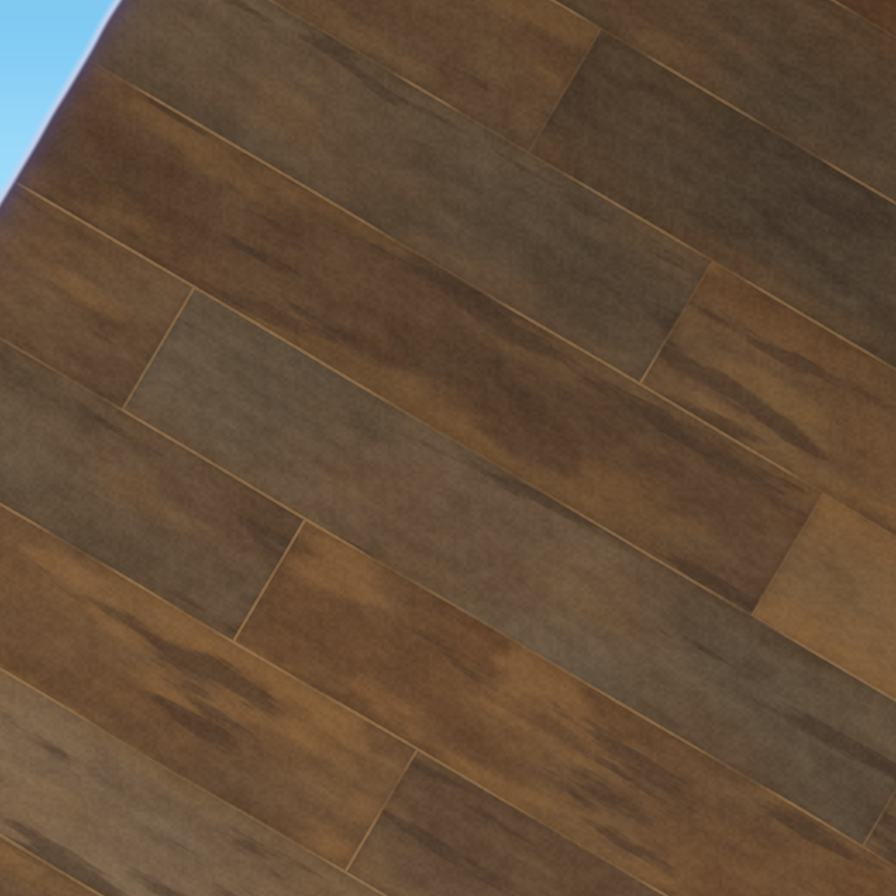
A WebGL 2 fragment shader for this texture:

```glsl
#version 300 es
precision highp float;
// Slanted rows of staggered, weathered wood-look planks with a sliver of sky in one corner.
uniform vec2 u_resolution;
out vec4 fragColor;

float hash(vec2 p) {
  return fract(sin(dot(p, vec2(127.1, 311.7))) * 43758.5453);
}

float noise(vec2 p) {
  vec2 i = floor(p), f = fract(p);
  f = f * f * (3.0 - 2.0 * f);
  return mix(mix(hash(i), hash(i + vec2(1, 0)), f.x),
             mix(hash(i + vec2(0, 1)), hash(i + vec2(1, 1)), f.x), f.y);
}

float fbm(vec2 p) {
  float sum = 0.0, amp = 0.5;
  for (int i = 0; i < 5; i++) {
    sum += amp * noise(p);
    p = mat2(1.6, 1.2, -1.2, 1.6) * p + 7.3;
    amp *= 0.5;
  }
  return sum / 0.97;
}

// Warmth and lightness of the two planks in each row, from the top row down
const vec2 tones[20] = vec2[20](
  vec2(0.8, 0.3), vec2(0.9, 0.3),   vec2(0.3, 0.3), vec2(0.35, 0.32),
  vec2(0.6, 0.45), vec2(0.25, 0.3), vec2(0.3, 0.43), vec2(0.8, 0.52),
  vec2(0.55, 0.33), vec2(0.95, 0.72), vec2(0.45, 0.4), vec2(0.15, 0.46),
  vec2(0.35, 0.4), vec2(0.9, 0.45), vec2(0.85, 0.47), vec2(0.6, 0.38),
  vec2(0.35, 0.7), vec2(0.5, 0.5),  vec2(0.6, 0.43), vec2(0.6, 0.4));

vec3 plankColor(vec2 along, vec2 tone, float seed, float edge) {
  vec2 s = along + seed * vec2(17.0, 31.0);
  float cloud = fbm(s * vec2(5.0, 11.0)) - 0.5;
  float grain = fbm(s * vec2(14.0, 75.0)) - 0.5;
  float mottle = fbm(s * vec2(45.0, 60.0) + 3.0 * cloud) - 0.5;
  float light = tone.y + 0.4 * cloud + 0.25 * grain + 0.2 * mottle;
  float warmth = clamp(tone.x + 0.9 * (fbm(s * vec2(4.0, 9.0) + 40.0) - 0.5), 0.0, 1.0);
  vec3 cool = mix(vec3(0.25, 0.20, 0.15), vec3(0.51, 0.43, 0.34), light);
  vec3 warm = mix(vec3(0.30, 0.19, 0.13), vec3(0.56, 0.42, 0.26), light);
  vec3 color = mix(cool, warm, warmth);

  // Golden stains gather near the long edges, dark veins run along the grain
  float stain = fbm(s * vec2(7.0, 24.0) + 90.0) + 0.16 * (1.0 - smoothstep(0.0, 0.05, edge));
  color = mix(color, vec3(0.55, 0.40, 0.23), 0.5 * warmth * smoothstep(0.56, 0.76, stain));
  float vein = fbm(s * vec2(5.0, 32.0) + 60.0);
  return mix(color, vec3(0.25, 0.19, 0.15), 0.5 * smoothstep(0.62, 0.74, vein));
}

void main() {
  vec2 uv = gl_FragCoord.xy / u_resolution;
  vec2 down = vec2(uv.x, 1.0 - uv.y);
  float px = 1.0 / u_resolution.y;

  // Rotated frame: x runs along the planks, y across the rows
  vec2 along = vec2(dot(down, vec2(0.862, 0.508)), dot(down, vec2(-0.508, 0.862)));
  float pitch = 0.1595, plankLength = 0.96;
  float across = along.y - 0.0065 + 0.003 * (noise(along * vec2(5.0, 3.0)) - 0.5);
  float row = floor(across / pitch);
  float joint = 1.0716 + 0.2383 * row - (row > 0.5 ? plankLength : 0.0);
  float lengthwise = (along.x - joint) / plankLength;
  float plank = floor(lengthwise);

  // Distances to the nearest long seam and end joint
  float seamDist = abs(across - pitch * round(across / pitch));
  float jointDist = abs(lengthwise - round(lengthwise)) * plankLength;

  int index = clamp(int(row * 2.0 + plank + 9.0), 0, 19);
  float seed = hash(vec2(row, plank) + 11.0);
  vec3 color = plankColor(along, tones[index], seed, seamDist);

  // Thin tan grout, unevenly worn, with a soft shade beside it
  float gap = min(seamDist, jointDist);
  color *= 1.0 - 0.12 * exp(-gap * 170.0);
  float wear = 0.25 + 0.6 * smoothstep(0.25, 0.75, noise(along * 13.0 + 5.0));
  float line = 1.0 - smoothstep(0.0012 - 0.5 * px, 0.0016 + px, gap);
  color = mix(color, vec3(0.55, 0.42, 0.28), line * wear);

  // Uneven light and fine speckle
  color *= 1.05 - 0.13 * smoothstep(0.3, 1.2, uv.x * 0.6 + uv.y * 0.6);
  color += 0.035 * (noise(uv * 260.0) - 0.5);

  // Sky corner with a violet fringe and a pale rim
  float rim = along.x - 0.1165 + 0.002 * (noise(along * 25.0) - 0.5);
  color = mix(color, vec3(0.31, 0.27, 0.40), 0.85 * exp(-max(rim, 0.0) * 75.0));
  vec3 sky = mix(vec3(0.62, 0.86, 0.98), vec3(0.50, 0.79, 0.95), smoothstep(0.78, 1.0, uv.y));
  sky = mix(sky, vec3(0.76, 0.82, 0.92), smoothstep(-0.011, -0.003, rim));
  color = mix(sky, color, smoothstep(-0.002 - px, 0.002 + px, rim));

  fragColor = vec4(color, 1.0);
}
```
